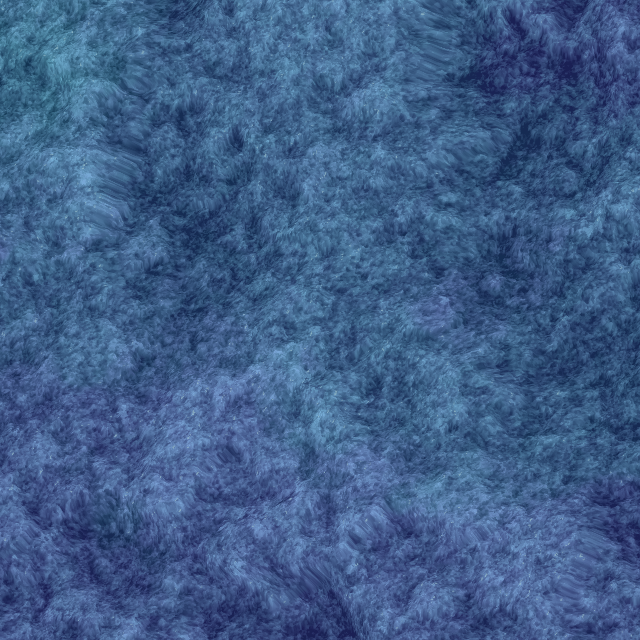
Write a Shadertoy shader that draws this texture.

```glsl
#define DEEP vec3(0.130, 0.220, 0.385)
#define PALE vec3(0.420, 0.610, 0.775)
#define FLECK vec3(0.62, 0.76, 0.79)
#define TEAL_SHIFT vec3(-0.014, 0.034, -0.003)
#define BLOTCH_FREQ 4.0
#define OCTAVES 7
#define CONTRAST 0.24
#define ROUGHNESS 1.04
#define BRIGHTNESS 0.375
#define VEIN_GAIN 0.13
#define FLECK_FREQ 130.0

vec3 hash3(vec2 cell) {
    vec3 h = fract(cell.xyx * vec3(0.1031, 0.1030, 0.0973));
    h += dot(h, h.yxz + 33.33);
    return fract((h.xxy + h.yzz) * h.zyx);
}

// Cellular noise: x = smoothly blended cell value around 0, y = nearest distance
vec2 cells(vec2 p) {
    vec2 base = floor(p);
    float sum = 0.0, power = 0.0, nearest = 4.0;
    for (int j = -1; j <= 1; j++)
    for (int i = -1; i <= 1; i++) {
        vec2 cell = base + vec2(i, j);
        vec3 h = hash3(cell + 800.0);
        vec2 d = cell + h.xy - p;
        float d2 = dot(d, d);
        float weight = exp(-6.0 * d2);
        sum += weight * (h.z - 0.5);
        power += weight * weight;
        nearest = min(nearest, d2);
    }
    return vec2(sum / sqrt(power + 1e-6), sqrt(nearest));
}

// Octaves of cells, each one turned and nudged by the previous one
float mottle(vec2 p) {
    vec2 q = p * BLOTCH_FREQ;
    float total = 0.0, amp = CONTRAST;
    for (int i = 0; i < OCTAVES; i++) {
        float v = cells(q).x;
        total += amp * v;
        q = mat2(1.92, 0.85, -0.85, 1.92) * q + vec2(0.45, -0.3) * v + 7.3;
        amp *= ROUGHNESS;
    }
    return total;
}

// Thin bright curls along the zero contours of warped cells
float veins(vec2 p, float grain) {
    float coarse = abs(cells(p * 34.0 + 2.0 * grain).x);
    float fine = abs(cells(p.yx * 75.0 - 2.5 * grain).x);
    return smoothstep(0.07, 0.0, coarse) + smoothstep(0.09, 0.0, fine);
}

// Broad drift from indigo (-1) through blue to teal (1)
float hueDrift(vec2 uv, float grain) {
    float wobble = 0.42 * cells(uv * 5.0 + 3.0).x + 0.2 * cells(uv * 13.0).x + 0.25 * grain;
    float indigo = smoothstep(-0.13, 0.13, 0.43 - 0.17 * uv.x - uv.y + wobble);
    float corner = 1.0 - smoothstep(0.03, 0.24, length(uv - 1.0) + 0.5 * wobble);
    float teal = 1.0 - smoothstep(0.08, 0.3, length((uv - vec2(0.0, 0.9)) * vec2(1.2, 1.0)) + 0.5 * wobble);
    return mix(0.22, -0.9, max(indigo, corner)) + 1.05 * teal;
}

void mainImage(out vec4 fragColor, in vec2 fragCoord) {
    vec2 uv = fragCoord / iResolution.xy;

    // Slight diagonal stretch gives the mottling its direction
    vec2 p = mat2(0.88, -0.48, 0.48, 0.88) * uv + 2.0;
    p.y *= 1.2;
    float grain = mottle(p);
    float tone = BRIGHTNESS + grain;

    // Broken veins, only in the lighter patches
    tone += VEIN_GAIN * veins(p, grain) * smoothstep(0.32, 0.65, tone);

    // Colour ramp with the hue drift on top
    float hue = hueDrift(uv, grain) + 0.5 * cells(p * 45.0 + grain).x;
    vec3 color = mix(DEEP, PALE, clamp(tone, -0.15, 1.15)) + TEAL_SHIFT * hue;

    // Sparse pale flecks
    vec2 speck = cells(p * FLECK_FREQ + 2.0 * grain);
    float fleck = smoothstep(0.35, 0.1, speck.y) * smoothstep(0.36, 0.48, speck.x);
    color = mix(color, FLECK, 0.6 * fleck * smoothstep(0.45, 0.7, tone));

    fragColor = vec4(color, 1.0);
}
```
